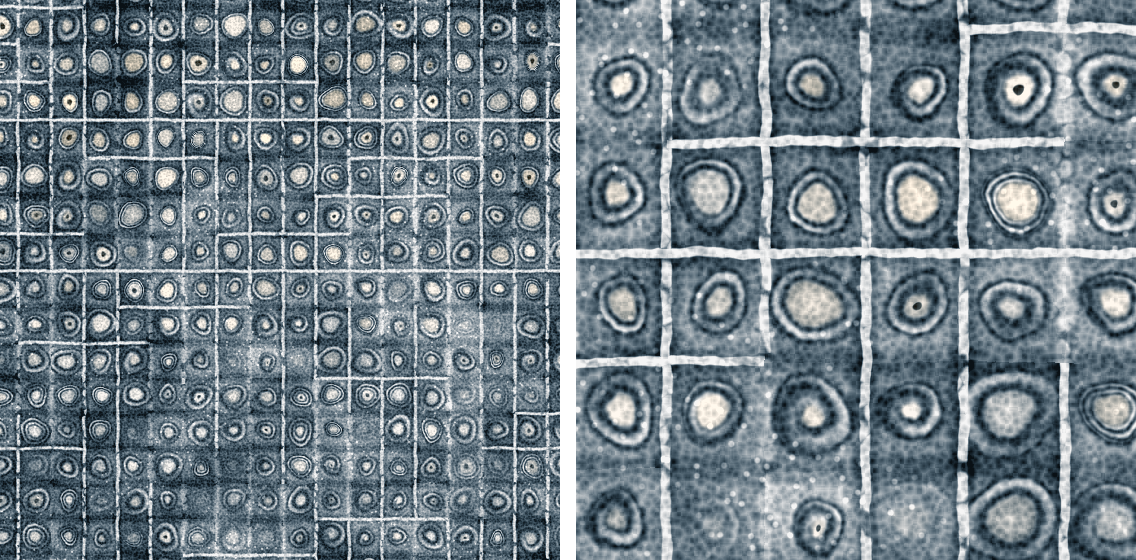
Left, the full canvas; right, a detail of the centre.
This pattern is drawn by a WebGL 1 fragment shader. Its source:

```glsl
precision highp float;
// Weathered slate-blue panel: a grid of ringed studs with chipped white rules.
uniform vec2 u_resolution;

const float TAU = 6.28318;
const float COLUMNS = 16.92;
const float ROWS = 15.33;

float hash(vec2 p, float seed) {
  return fract(sin(dot(p, vec2(127.1, 311.7)) + seed * 74.7) * 43758.5);
}

// Distance to the nearest scattered point
float cellular(vec2 p) {
  vec2 id = floor(p);
  float nearest = 2.0;
  for (int j = -1; j <= 1; j++) {
    for (int i = -1; i <= 1; i++) {
      vec2 cell = id + vec2(float(i), float(j));
      vec2 point = cell + vec2(hash(cell, 1.0), hash(cell, 2.0));
      nearest = min(nearest, distance(p, point));
    }
  }
  return nearest;
}

// Layered, rotated sines, about -1 to 1
float waves(vec2 p) {
  float sum = 0.0;
  float gain = 0.5;
  for (int i = 0; i < 5; i++) {
    sum += gain * sin(p.x + 1.7 * sin(p.y)) * cos(p.y * 0.9);
    p = mat2(0.8, 0.6, -0.6, 0.8) * p * 1.9 + 2.3;
    gain *= 0.65;
  }
  return sum;
}

float band(float d, float halfWidth, float soft) {
  return 1.0 - smoothstep(halfWidth - soft, halfWidth + soft, d);
}

// Returns tone, coverage and warmth of one stud
vec3 stud(vec2 p, vec2 id, float upper, float soft) {
  p += 0.12 * (vec2(hash(id, 1.0), hash(id, 2.0)) - 0.5);
  p.x *= mix(0.88, 1.14, hash(id, 3.0));
  float angle = atan(p.y, p.x);
  float d = length(p);
  d *= 1.0 + 0.07 * sin(2.0 * angle + TAU * hash(id, 4.0))
           + 0.05 * sin(3.0 * angle + TAU * hash(id, 5.0));

  float radius = mix(0.25, 0.45, hash(id, 6.0));
  float core = radius * mix(0.28, mix(0.52, 0.76, upper), hash(id, 7.0));
  float spacing = (radius - core) / (1.0 + step(0.75, hash(id, 8.0)));
  float spiral = step(0.6, hash(id, 9.0));
  float ring = 0.5 + 0.5 * cos(TAU * (d - radius * 0.87) / spacing + spiral * angle);

  // Rings are lit from one side and fade into the cup on the other
  float lit = 0.58 + 0.20 * sin(angle + TAU * hash(id, 10.0));
  float tone = mix(0.15, lit, ring);
  tone = mix(0.10, tone, band(d, radius, soft + 0.02));
  float disc = band(d, core, soft + 0.025);
  float dome = mix(0.70, 0.95, hash(id, 11.0)) - 0.25 * d / core * hash(id, 15.0);
  tone = mix(tone, dome, disc);
  float pupil = step(0.75, hash(id, 12.0)) * band(d, core * 0.35, soft);
  tone = mix(tone, 0.16, pupil);

  float strength = mix(0.25, 1.0, smoothstep(0.03, 0.4, hash(id, 13.0) + 0.25 * upper));
  float cover = band(d, radius + 0.04, soft + 0.03) * strength;
  return vec3(tone, cover, disc * strength * (0.3 + 0.7 * hash(id, 14.0)));
}

// Returns painted line, dark groove and pale scuff; paint runs end at cell corners
vec3 rule(float across, float along, float runLength, float chance, float halfWidth, float soft) {
  float edge = floor(across + 0.5);
  float d = abs(across - edge);
  float shift = floor(runLength * hash(vec2(edge, runLength), 1.0));
  float run = floor((along + shift) / runLength);
  float pick = hash(vec2(edge, run), runLength);
  float painted = step(pick, chance);
  float scuffed = smoothstep(0.3, 0.8, hash(vec2(edge, run), 3.0));
  return vec3(painted * band(d, halfWidth, soft), band(d, 0.12, 0.07), scuffed * band(d, 0.10, 0.08));
}

// Bluest in the darker midtones
vec3 slate(float tone) {
  return vec3(tone) + vec3(-0.09, 0.012, 0.08) * 5.2 * tone * (1.0 - tone) * (1.0 - tone);
}

void main() {
  vec2 uv = gl_FragCoord.xy / u_resolution;
  float down = 1.0 - uv.y;
  float upper = smoothstep(0.25, 0.75, uv.y);
  float soft = COLUMNS / u_resolution.x;

  // Grid, slightly uneven in row height and hand-drawn
  float sag = sin(0.5 * TAU * down);
  vec2 grid = vec2(uv.x * COLUMNS - 0.55, (down - 0.0143 * sag * sag) * ROWS - 0.2);
  grid += 0.035 * vec2(waves(uv * 45.0), waves(uv * 40.0 + 9.0));
  vec2 id = floor(grid);
  vec2 local = (fract(grid) - 0.5) * vec2(1.0, 1.1);

  // Stained ground, varied by column and cell
  float stain = waves(uv * 17.0);
  float glow = 1.0 - smoothstep(0.1, 0.75, distance(uv, vec2(0.70, 0.42)));
  float tone = 0.40 + 0.15 * glow + 0.15 * stain + 0.10 * waves(uv * 50.0 + 2.0);
  tone += 0.16 * (hash(id, 20.0) - 0.5) + 0.08 * (hash(id.xx, 21.0) - 0.5);

  // Grooves, studs, then chipped paint
  float edgeRow = floor(grid.y + 0.5);
  float mainRow = step(abs(abs(edgeRow - 5.0) - 2.0), 0.1);
  vec3 vertical = rule(grid.x, grid.y, 3.0, mix(0.55, 0.82, upper), 0.05, soft);
  vec3 level = rule(grid.y, grid.x, 4.0, max(0.25, mainRow), 0.042, soft);
  float chips = cellular(uv * 95.0) + 0.35 * waves(uv * 60.0 + 4.0);
  float wear = 1.0 - 0.8 * smoothstep(0.5, 0.8, chips);
  tone -= 0.22 * vertical.y + 0.17 * level.y;
  tone += 0.45 * vertical.z * wear;
  vec3 boss = stud(local, id, upper, soft);
  tone = mix(tone, boss.x + 0.06 * glow + 0.07 * stain, boss.y);
  float paint = max(vertical.x * 0.9 * wear, level.x * mix(wear, 1.0, 0.5 + 0.3 * mainRow));
  tone = mix(tone, 0.91, paint);

  // Grit and pale flecks
  float grit = cellular(uv * 210.0);
  tone += 0.30 * (grit - 0.46) + 0.12 * (hash(floor(uv * 384.0), 30.0) - 0.5);
  tone += 0.3 * band(cellular(uv * 70.0 + 5.0), 0.12, 0.05) * smoothstep(-0.2, 0.4, stain);
  tone = clamp(tone + 0.025, 0.06, 0.96);

  float warmth = boss.z * (1.0 - paint) * mix(0.35, 1.0, upper);
  gl_FragColor = vec4(slate(tone) + vec3(0.10, 0.03, -0.06) * warmth, 1.0);
}
```
